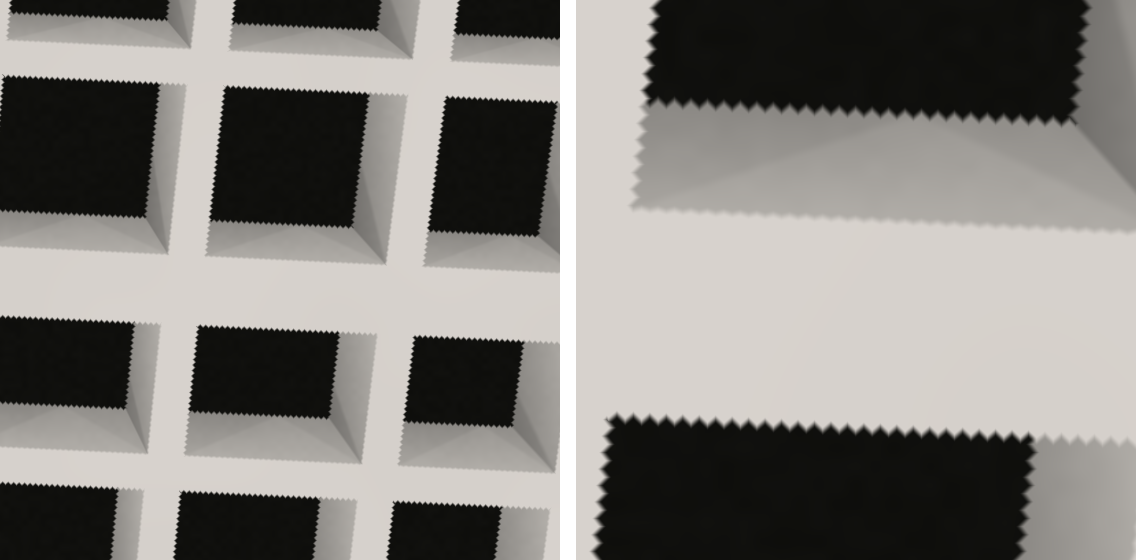
Left, the full canvas; right, a detail of the centre.
A WebGL 1 fragment shader for this pattern:

```glsl
precision highp float;
// Tilted pale lattice with deep square openings, shaded reveals and serrated dark backs.
uniform vec2 u_resolution;

#define COL_PITCH 0.400
#define ROW_PITCH 0.727
#define COL_START -0.015
#define ROW_START 0.1027
#define OPENING_WIDTH 0.331
#define ROW_TILT 0.0475
#define TOOTH_PITCH 0.0098
#define TOOTH_DEPTH 0.0022
#define SOFTNESS 0.0028
#define FACE_COLOR vec3(0.84, 0.82, 0.80)
#define REVEAL_TINT vec3(1.0, 0.98, 0.95)
#define VOID_COLOR vec3(0.06, 0.06, 0.05)

float hash(vec2 p) {
  return fract(sin(dot(p, vec2(127.1, 311.7))) * 43758.5453);
}

float noise(vec2 p) {
  vec2 i = floor(p), f = fract(p);
  f = f * f * (3.0 - 2.0 * f);
  return mix(mix(hash(i), hash(i + vec2(1.0, 0.0)), f.x),
             mix(hash(i + vec2(0.0, 1.0)), hash(i + 1.0), f.x), f.y);
}

// Triangle wave, -1 to 1, scaled to the tooth depth
float tooth(float x) {
  return TOOTH_DEPTH * (4.0 * abs(fract(x / TOOTH_PITCH) - 0.5) - 1.0);
}

float inside(float d) {
  return 1.0 - smoothstep(-SOFTNESS, SOFTNESS, d);
}

// Bottom reveal: depth runs front to back, along runs left to right
float sillShade(float depth, float along) {
  float fold = 1.0 - depth - abs(2.0 * along - 1.0);
  float left = 1.0 - smoothstep(0.3, 0.6, along);
  return mix(0.66, 0.57, depth) + 0.03 * smoothstep(-0.06, 0.06, fold) - 0.03 * left * depth;
}

// Right reveal: depth runs front to back, along runs top to bottom
float jambShade(float depth, float along) {
  float fold = along - 1.0 + 0.6 * depth;
  return mix(0.70, 0.57, depth) - 0.09 * along - 0.06 * smoothstep(-0.04, 0.04, fold);
}

void main() {
  vec2 uv = gl_FragCoord.xy / u_resolution;
  uv.y = 1.0 - uv.y;

  // Straighten the leaning, slightly curved columns and the tilted rows
  float x = (uv.x + 0.098 * uv.y - 0.0092 * uv.y * uv.y) / (1.0 - 0.0484 * uv.y);
  float y = uv.y - ROW_TILT * uv.x;

  // Columns: the third opening is narrower, and reveals widen to the right
  float col = floor((x - COL_START) / COL_PITCH);
  float left = x - COL_START - col * COL_PITCH - 0.0345;
  float width = OPENING_WIDTH - 0.038 * step(1.5, col);
  float right = width - left;
  float jamb = 0.049 + 0.021 * col;

  // Rows: tall and short openings alternate, and sills deepen downward
  float band = floor((y - ROW_START) / ROW_PITCH);
  float local = y - ROW_START - band * ROW_PITCH;
  float isShort = step(0.4, local);
  float top = local - mix(0.0327, 0.4624, isShort);
  float height = mix(0.3047, 0.2329, isShort);
  float bottom = height - top;
  float sill = 0.064 + 0.015 * (2.0 * band + isShort);

  // Serrated edges of the opening and of the dark back
  vec2 teeth = vec2(tooth(uv.y), tooth(uv.x));
  float opening = max(max(-left + teeth.x, -right + 0.35 * teeth.x),
                      max(-top + teeth.y, -bottom + 0.35 * teeth.y));
  float back = max(jamb - right + teeth.x, sill - bottom + teeth.y);

  // Reveals meet along the diagonal from the back corner to the front corner
  float sillDepth = clamp(bottom / sill, 0.0, 1.0);
  float jambDepth = clamp(right / jamb, 0.0, 1.0);
  float sillGray = sillShade(sillDepth, clamp(left / width, 0.0, 1.0));
  float jambGray = jambShade(jambDepth, clamp(top / height, 0.0, 1.0));
  float miter = smoothstep(-0.05, 0.05, right / jamb - bottom / sill);
  vec3 reveal = REVEAL_TINT * mix(jambGray, sillGray, miter);

  // Faint mottling on each surface
  float grain = noise(uv * 90.0) - 0.5;
  vec3 face = FACE_COLOR + 0.012 * (noise(uv * 5.0) - 0.5);
  vec3 dark = VOID_COLOR + 0.012 * grain;
  vec3 color = mix(reveal + 0.012 * grain, dark, inside(back));
  color = mix(face, color, inside(opening));
  gl_FragColor = vec4(color, 1.0);
}
```
